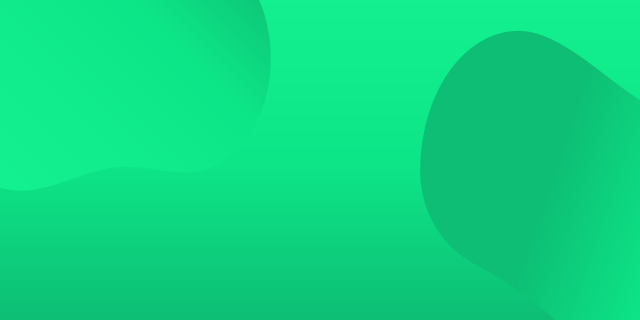
A Shadertoy shader for this background:

```glsl
// Green gradient background with two smooth, softly shaded blobs.
#define LIGHT vec3(0.075, 0.94, 0.56)
#define MID vec3(0.05, 0.90, 0.53)
#define DARK vec3(0.05, 0.745, 0.455)
#define LEFT_CENTER vec2(0.586, 0.818)
#define LEFT_RADII vec2(0.260, 0.357)
#define RIGHT_CENTER vec2(1.620, 0.466)
#define RIGHT_RADII vec2(0.307, 0.4375)
#define RIGHT_LOWER_RADIUS 0.3255
#define TAIL_START vec2(1.484, 0.1745)

// Three-stop gradient; each stop is a position along the axis.
vec3 ramp(float v, float lightAt, float midAt, float darkAt) {
    float toMid = clamp((v - lightAt) / (midAt - lightAt), 0.0, 1.0);
    float toDark = clamp((v - midAt) / (darkAt - midAt), 0.0, 1.0);
    return mix(mix(LIGHT, MID, toMid), DARK, toDark);
}

// First-order signed distance to an ellipse, negative inside.
float ellipse(vec2 q, vec2 radii) {
    float k = length(q / radii);
    return (k - 1.0) * k / max(length(q / (radii * radii)), 1e-4);
}

// Rounded right side joined to a wavy lower edge.
float leftBlob(vec2 p) {
    if (p.x > LEFT_CENTER.x) return ellipse(p - LEFT_CENTER, LEFT_RADII);
    float rise = 0.075 * smoothstep(0.065, 0.391, p.x);
    float dip = 0.018 * smoothstep(0.391, LEFT_CENTER.x, p.x);
    float curl = min(p.x - 0.065, 0.0);
    return 0.404 + rise - dip + 2.4 * curl * curl - p.y;
}

// Egg-shaped left side that sweeps into a tail at the lower right.
float rightBlob(vec2 p) {
    vec2 q = p - RIGHT_CENTER;
    if (q.y > 0.0) {
        float top = RIGHT_RADII.y - 0.275 * smoothstep(0.0, 0.542, q.x);
        return q.x > 0.0 ? (q.y - top) * 0.8 : ellipse(q, RIGHT_RADII);
    }
    float t = p.x - TAIL_START.x;
    float bottom = TAIL_START.y - 0.52 * t - 0.69 * t * t;
    return t > 0.0 ? (bottom - p.y) * 0.8
                   : ellipse(q, vec2(RIGHT_RADII.x, RIGHT_LOWER_RADIUS));
}

// Antialiased coverage of a signed distance.
float cover(float d) {
    return clamp(0.5 - d * iResolution.y, 0.0, 1.0);
}

void mainImage(out vec4 fragColor, in vec2 fragCoord) {
    // Canvas is two units wide and one unit high.
    vec2 p = fragCoord / iResolution.xy * vec2(2.0, 1.0);

    // Vertical backdrop.
    vec3 color = ramp(p.y, 1.0, 0.49, 0.0);

    // Left blob, darkening toward its upper right.
    vec3 leftColor = ramp(p.x + p.y - 1.0, -0.5, 0.42, 0.95);
    color = mix(color, leftColor, cover(leftBlob(p)));

    // Right blob, flat dark body brightening past a slanted line.
    float slant = dot(p, vec2(0.945, -0.328)) + 0.328;
    vec3 rightColor = ramp(slant, 2.6, 2.23, 1.804);
    color = mix(color, rightColor, cover(rightBlob(p)));

    fragColor = vec4(color, 1.0);
}
```
